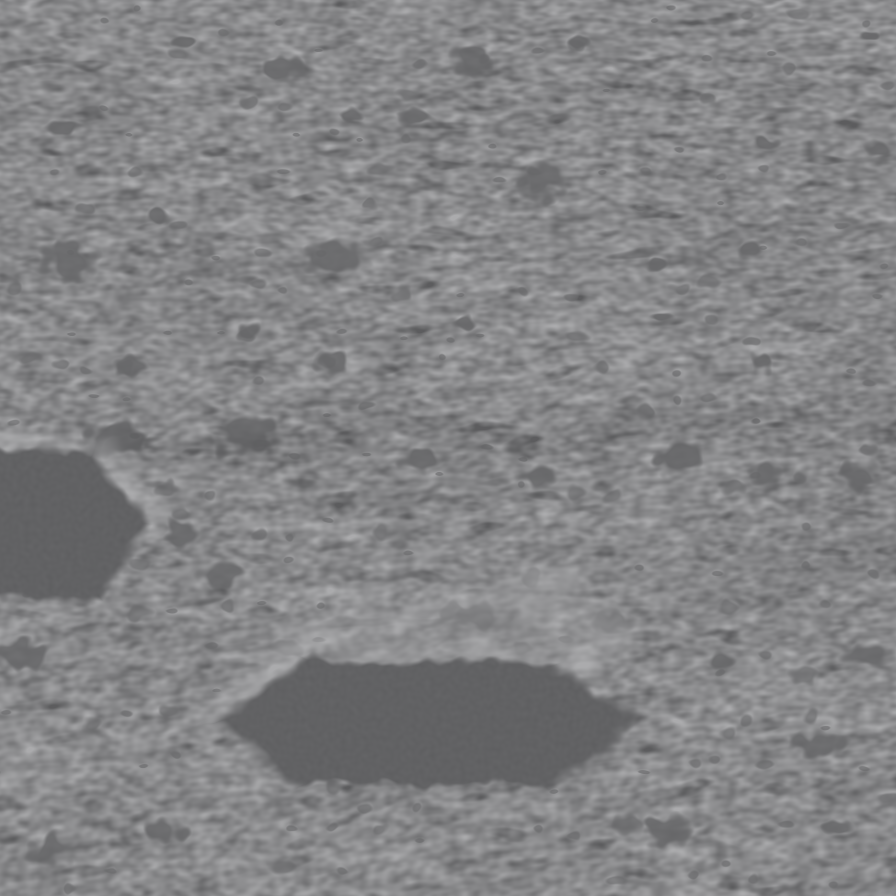
Give the GLSL for this texture, as a Shadertoy shader.

```glsl
vec2 hash2(vec2 p) {
    p = vec2(dot(p, vec2(127.1, 311.7)), dot(p, vec2(269.5, 183.3)));
    return fract(sin(p) * 43758.5);
}

float gradientDot(vec2 cell, vec2 corner, vec2 f) {
    return dot(hash2(cell + corner) * 2.0 - 1.0, f - corner);
}

float gradientNoise(vec2 p) {
    vec2 i = floor(p), f = p - i;
    vec2 u = f * f * f * (f * (f * 6.0 - 15.0) + 10.0);
    float low = mix(gradientDot(i, vec2(0, 0), f), gradientDot(i, vec2(1, 0), f), u.x);
    float high = mix(gradientDot(i, vec2(0, 1), f), gradientDot(i, vec2(1, 1), f), u.x);
    return mix(low, high, u.y);
}

// Wide hexagon, negative inside, in units of its half size
float hexagon(vec2 p, vec2 center, vec2 halfSize) {
    vec2 q = abs((p - center) / halfSize);
    return max(q.y, q.x + 0.4 * q.y) - 1.0;
}

// Grainy ground, stretched sideways and finer toward the top
float soil(vec2 uv) {
    vec2 p = vec2(uv.x, uv.y + 0.15 * uv.y * uv.y - 0.1 * uv.x * (1.0 - uv.y));
    float tone = 0.538;
    tone += 0.15 * gradientNoise(p * vec2(78.0, 118.0));
    tone += 0.14 * gradientNoise(p * vec2(36.0, 70.0) + 7.3);
    tone += 0.08 * gradientNoise(p * vec2(12.0, 32.0) + 3.1);
    tone += 0.05 * gradientNoise(p * vec2(3.0, 6.0) + 11.7);
    float pits = gradientNoise(p * vec2(21.0, 52.0) + 19.4);
    return tone - 0.09 * smoothstep(0.14, 0.42, pits);
}

// Scattered pebbles: x is the shadow, y the lit upper edge
vec2 pebbles(vec2 uv, float cells, float share, float seed) {
    vec2 p = uv * cells;
    vec2 ragged = vec2(gradientNoise(uv * 55.0 + seed), gradientNoise(uv * 60.0 - seed));
    vec2 result = vec2(0.0);
    for (int y = -1; y <= 1; y++) {
        for (int x = -1; x <= 1; x++) {
            vec2 cell = floor(p) + vec2(x, y);
            vec2 kind = hash2(cell + seed);
            vec2 center = cell + 0.15 + 0.7 * hash2(cell + seed + 41.0);
            float size = mix(0.1, 0.3, kind.y * kind.y) * mix(1.2, 0.8, uv.y);
            vec2 radius = size * vec2(1.0, mix(0.4, 0.85, hash2(cell - seed).x));
            vec2 q = (p - center) / radius + ragged * 1.1;
            float present = step(kind.x, share);
            float shadow = present * (1.0 - smoothstep(0.7, 1.3, length(q)));
            float lit = present * (1.0 - smoothstep(0.6, 1.3, length(q - vec2(0.1, 0.8))));
            result = max(result, vec2(shadow, lit));
        }
    }
    return result;
}

void mainImage(out vec4 fragColor, in vec2 fragCoord) {
    vec2 uv = fragCoord / iResolution.xy;
    float tone = soil(uv);

    // Small and medium stones
    vec2 fine = pebbles(uv, 23.0, 0.4, 5.0);
    vec2 medium = pebbles(uv, 9.0, 0.4, 23.0);
    tone += 0.02 * fine.y + 0.035 * medium.y;
    tone = mix(tone, 0.415, 0.65 * fine.x);
    tone = mix(tone, 0.4, 0.85 * medium.x);

    // Long faint hollow crossing the middle
    float hollow = uv.y - 0.48 - 0.05 * uv.x - 0.05 * gradientNoise(uv * vec2(6.0, 3.0));
    tone -= 0.035 * exp(-pow(hollow / 0.025, 2.0));

    // Outline roughness of the boulders
    vec2 rough = vec2(gradientNoise(uv * vec2(14.0, 18.0)), gradientNoise(uv * vec2(19.0, 12.0) + 5.0));
    rough += 0.5 * vec2(gradientNoise(uv * 52.0), gradientNoise(uv * 58.0 + 9.0));
    vec2 p = uv + 0.018 * rough;
    vec2 tilted = p - vec2(0.0, 0.22 * (p.x - 0.47));

    // Sunlit crests with streaks along the slope
    float frontCap = hexagon(tilted, vec2(0.47, 0.25), vec2(0.25, 0.085));
    float sideCap = hexagon(p + vec2(0.0, 0.2 * p.x), vec2(0.03, 0.46), vec2(0.16, 0.068));
    float cap = min(frontCap, sideCap);
    float crest = 1.0 - smoothstep(-0.15, 0.12, cap);
    float ridge = exp(-pow((cap + 0.15) / 0.2, 2.0));
    float streaks = gradientNoise(tilted * vec2(22.0, 85.0));
    float crestTone = mix(tone, 0.555, 0.45) + 0.045 * ridge + 0.08 * streaks;
    tone = mix(tone, crestTone, crest);

    // Smooth dark shadow sides
    float front = hexagon(p, vec2(0.475, 0.192), vec2(0.232, 0.069));
    float side = hexagon(p, vec2(0.02, 0.415), vec2(0.145, 0.083));
    float rim = exp(-pow((min(front, side) - 0.16) / 0.13, 2.0)) * crest;
    tone += 0.05 * rim;
    float shade = 1.0 - smoothstep(-0.06, 0.06, min(front, side));
    float shadeTone = 0.383 + 0.02 * gradientNoise(uv * 150.0);
    tone = mix(tone, shadeTone, shade);

    tone = clamp(tone, 0.36, 0.67);
    fragColor = vec4(vec3(tone) + vec3(-0.001, 0.0, 0.007), 1.0);
}
```
